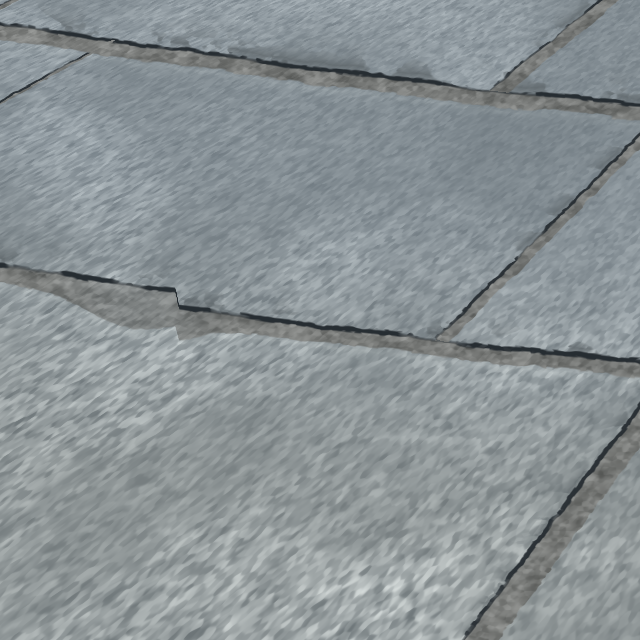
Write a Shadertoy shader that draws this texture.

```glsl
// Grey stone paving seen at a slant: staggered slabs, mortar joints, dark cracks.
// Rows and cross joints are lines on a ground plane in perspective; smoothed
// cellular noise gives the stone grain, clouds, stains and ragged edges.

const vec2 VANISH = vec2(2.344, -1.133);  // where cross joints meet, y downward
const float ROW_SLOPE = 0.145;            // fall of the row joints to the right
const float ROW_HORIZON = 1.473;          // distance from first row to horizon
const float ROW_START = 0.662;            // inverse depth of the first row joint
const float ROW_STEP = 0.139;             // inverse depth of one row
const float SLAB_LENGTH = 0.815;          // spacing of the cross joints
const float STAGGER = 0.24;               // cross joint shift from row to row
const float MORTAR = 0.025;               // height of the row mortar
const float CROSS_NARROW = 0.015;
const float CROSS_WIDE = 0.026;
const float CRACK = 0.0036;               // half width of the dark cracks
const float BREAK_X = 0.277;              // end of the shifted slab edge
const vec2 GRAIN = vec2(260.0, 400.0);
const vec3 STONE_FAR = vec3(0.540, 0.580, 0.605);
const vec3 STONE_NEAR = vec3(0.598, 0.626, 0.630);
const vec3 MORTAR_COLOR = vec3(0.465, 0.470, 0.460);
const vec3 STAIN_COLOR = vec3(0.360, 0.390, 0.405);
const vec3 CRACK_COLOR = vec3(0.150, 0.175, 0.195);

float hash(vec2 p) {
    return fract(sin(dot(p, vec2(127.1, 311.7))) * 43758.5);
}

// Cellular noise with blended cells, about 0.5 on average
float cells(vec2 p) {
    vec2 cell = floor(p), f = p - cell;
    float sum = 0.0, total = 0.0;
    for (int j = -1; j <= 1; j++)
    for (int i = -1; i <= 1; i++) {
        vec2 o = vec2(i, j), id = cell + o;
        vec2 away = o + vec2(hash(id), hash(id + 41.3)) - f;
        float weight = exp(-6.0 * dot(away, away));
        sum += weight * hash(id + 87.7);
        total += weight;
    }
    return sum / total;
}

// Soft band from a to b
float band(float x, float a, float b, float soft) {
    return smoothstep(a - soft, a + soft, x) * (1.0 - smoothstep(b - soft, b + soft, x));
}

void mainImage(out vec4 fragColor, in vec2 fragCoord) {
    vec2 p = fragCoord / iResolution.xy;
    p.y = 1.0 - p.y;
    float soft = max(0.0018, 1.0 / iResolution.y);

    // Ground plane: u runs along the rows, depth across them
    float reach = p.y - VANISH.y;
    float u = (p.x - VANISH.x) / reach;
    float d = p.y - ROW_SLOPE * p.x;
    vec2 ground = vec2(u, 1.0 / (d + ROW_HORIZON));

    // Ragged noise shared by all edges
    float rough = cells(p * vec2(38.0, 60.0)) - 0.5;
    float fray = cells(p * vec2(110.0, 170.0)) - 0.5;
    float ragged = 0.007 * rough + 0.005 * fray;

    // Row joints: bowed, with one broken slab edge in the lower joint
    float broken = 1.0 - smoothstep(BREAK_X - 0.004, BREAK_X + 0.004, p.x);
    float bent = d + 0.02 * p.x * p.x * p.x + 0.5 * ragged
               + 0.0015 * sin(23.0 * p.x) + 0.024 * broken * step(0.25, d);
    float depth = 1.0 / (bent + ROW_HORIZON);
    float row = (ROW_START - depth) / ROW_STEP;
    float joint = floor(row + 0.5), r = floor(row);
    float below = (row - joint) * ROW_STEP / (depth * depth);
    float bulge = exp(-pow((p.x - 0.21) / 0.11, 2.0)) * step(0.5, joint);
    float thick = MORTAR + 0.045 * bulge + 1.2 * ragged;
    float rowMortar = band(below, 0.0, thick, soft);

    // Cross joints, staggered by row
    float along = (u + 1.0 - STAGGER * r) / SLAB_LENGTH;
    float k = floor(along + 0.5);
    float right = (along - k) * SLAB_LENGTH * reach + 0.7 * ragged;
    float crossWidth = mix(CROSS_NARROW, CROSS_WIDE, mod(r, 2.0)) * reach;
    crossWidth *= k < 0.0 ? 0.5 : 1.0;
    float crossMortar = band(right, 0.0, crossWidth, soft);

    // Stone: tone by distance and slab, clouds, slanted grain
    float cloud = cells(p * vec2(4.5, 6.5) + vec2(3.0 * r, 7.0));
    float slab = hash(vec2(floor(along), r) + 5.0) - 0.5;
    float nearness = smoothstep(0.15, 0.75, d);
    vec3 color = mix(STONE_FAR, STONE_NEAR, nearness);
    color += 0.02 * slab + 0.10 * (cloud - 0.5);
    float fine = cells(ground * GRAIN) - 0.5;
    float coarse = cells(ground * GRAIN * 0.43 + 19.0) - 0.5;
    float contrast = mix(0.10, 0.20, nearness) * (0.5 + cloud);
    color += contrast * (fine + 0.65 * coarse) * vec3(1.0, 0.98, 0.94);

    // Pale worn lip below the mortar
    float lip = exp(-abs(below - thick - 0.006) / 0.006) * step(0.0, below);
    color += 0.045 * lip * vec3(1.0, 0.97, 0.87);

    // Damp, chipped patches close to the joints
    float close = max(exp(-abs(below + 0.01) / 0.014), 0.8 * exp(-abs(right + 0.01) / 0.014));
    float patches = smoothstep(0.57, 0.75, cells(p * vec2(17.0, 30.0) + 9.0) + 0.25 * fray);
    color = mix(color, STAIN_COLOR, 0.75 * close * patches);

    // Sparse dark pits
    vec2 pitCell = floor(p * 8.0);
    vec2 pitAt = 0.2 + 0.6 * vec2(hash(pitCell + 2.0), hash(pitCell + 6.0));
    float pit = step(0.94, hash(pitCell + 13.0))
              * (1.0 - smoothstep(0.02, 0.055, length(fract(p * 8.0) - pitAt)));
    color = mix(color, STAIN_COLOR, 0.8 * pit);

    // Mortar, fading into the stone where it bulges
    vec3 mortar = MORTAR_COLOR + 0.13 * rough + 0.14 * fray + 0.06 * fine;
    float fill = max(rowMortar * (1.0 - 0.35 * bulge), crossMortar);
    color = mix(color, mortar, 0.92 * fill);

    // Cracks along the upper and left edges, uneven in strength
    float wear = smoothstep(0.2, 0.5, cells(p * vec2(13.0, 9.0) + 31.0) + 0.3 * fray);
    float width = CRACK * (0.65 + 0.5 * wear) * mix(0.75, 1.1, nearness);
    float rowCrack = band(below, -width, width, soft) * (1.0 - crossMortar) * (0.45 + 0.55 * wear);
    float crossCrack = band(right, -width, width, soft) * (1.0 - rowMortar) * (0.35 + 0.6 * wear);
    color = mix(color, CRACK_COLOR, max(rowCrack, crossCrack));

    fragColor = vec4(clamp(color, 0.0, 1.0), 1.0);
}
```
